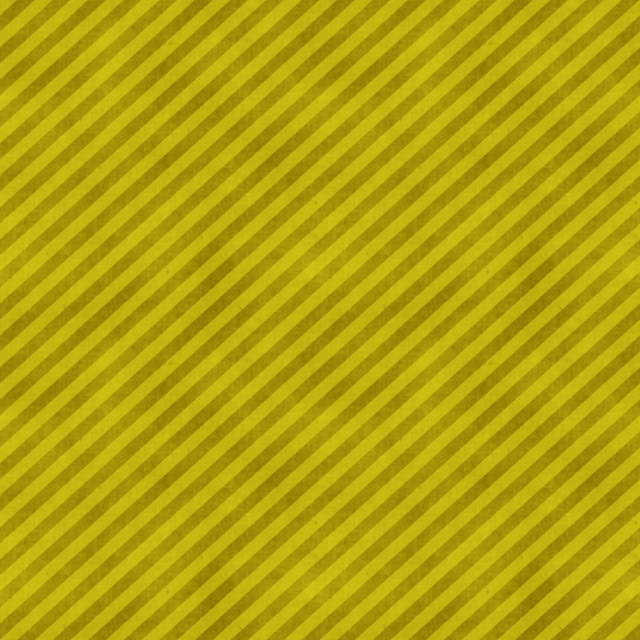
Reproduce this pattern procedurally as a WebGL 1 fragment shader.

```glsl
precision highp float;
// Diagonal mustard stripes on worn cloth: 18 across and 20 down, light on dark.
// A wrapped noise tile, laid twice each way, adds faded blotches, woven grain
// and a few small dark specks.
uniform vec2 u_resolution;

float hash(vec2 p) {
  vec3 q = fract(p.xyx * vec3(0.1031, 0.1030, 0.0973));
  q += dot(q, q.yzx + 33.33);
  return fract((q.x + q.y) * q.z);
}

// Value noise over the unit tile; cells is the whole number of cells each way.
float tileNoise(vec2 p, vec2 cells, float seed) {
  vec2 cell = floor(p * cells);
  vec2 f = fract(p * cells);
  f = f * f * (3.0 - 2.0 * f);
  vec2 a = mod(cell, cells) + seed;
  vec2 b = mod(cell + 1.0, cells) + seed;
  return mix(mix(hash(a), hash(vec2(b.x, a.y)), f.x),
             mix(hash(vec2(a.x, b.y)), hash(b), f.x), f.y);
}

// Blotches from broad to fine.
float clouds(vec2 p) {
  float sum = 0.0, weight = 0.5, cells = 6.0;
  for (int i = 0; i < 5; i++) {
    sum += weight * tileNoise(p, vec2(cells), 17.0 * float(i));
    weight *= 0.6;
    cells *= 2.0;
  }
  return sum / 1.153;
}

// Crossed threads plus a fine even grain.
float weave(vec2 p) {
  float threads = tileNoise(p, vec2(30.0, 150.0), 211.0)
                + tileNoise(p, vec2(150.0, 30.0), 307.0);
  return 0.3 * threads + 0.4 * tileNoise(p, vec2(140.0), 401.0);
}

// Rare dots, each kept inside its own cell.
float specks(vec2 p) {
  vec2 cell = mod(floor(p * 18.0), 18.0);
  vec2 centre = 0.25 + 0.5 * vec2(hash(cell + 503.0), hash(cell + 607.0));
  float dist = length(fract(p * 18.0) - centre);
  return step(0.94, hash(cell + 709.0)) * (1.0 - smoothstep(0.03, 0.13, dist));
}

void main() {
  vec2 uv = gl_FragCoord.xy / u_resolution;
  vec2 tile = uv * 2.0;

  // Light bands fill half of each diagonal period.
  float phase = dot(uv, vec2(18.0, -20.0)) - 0.23;
  float fromCentre = abs(fract(phase + 0.5) - 0.5);
  float soft = 20.0 / min(u_resolution.x, u_resolution.y);
  float band = 1.0 - smoothstep(0.25 - soft, 0.25 + soft, fromCentre);

  // Wear shows more strongly on the dark bands.
  float blotch = clouds(tile) - 0.5;
  float grain = weave(tile) - 0.5;
  float darkTone = 0.24 + 0.85 * blotch + 0.5 * grain;
  float lightTone = 0.86 + 0.4 * blotch + 0.3 * grain;
  float tone = mix(darkTone, lightTone, band) - 0.3 * specks(tile);

  vec3 color = mix(vec3(0.58, 0.50, 0.015), vec3(0.80, 0.75, 0.075), tone);
  gl_FragColor = vec4(clamp(color, 0.0, 1.0), 1.0);
}
```
